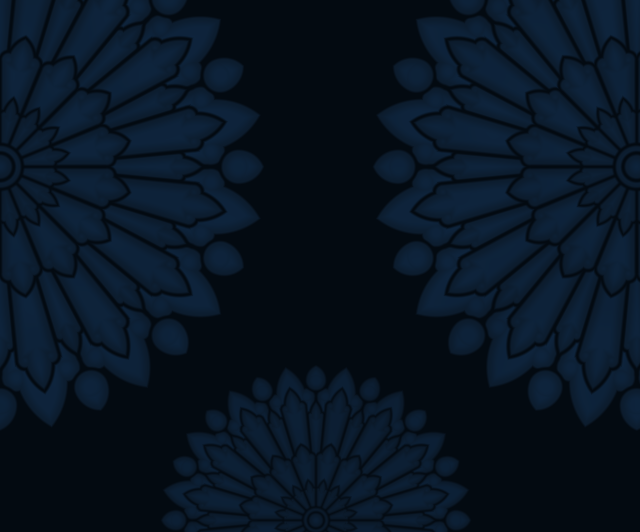
Write a Shadertoy shader that draws this pattern.

```glsl
// Half-drop repeat of dark blue layered flower rosettes in two sizes, softly lit on near-black navy.

const float PI = 3.14159265;
const float PETALS = 16.0;
const float SOFTNESS = 0.003;                // edge blur, in canvas heights
const vec2 PERIOD = vec2(1.197, 1.329);      // repeat size, in canvas heights
const vec3 NIGHT = vec3(0.012, 0.038, 0.066);
const vec3 DEEP_BLUE = vec3(0.046, 0.108, 0.175);
const vec3 PETAL_BLUE = vec3(0.053, 0.136, 0.228);

float hash(vec2 p) {
    return fract(sin(dot(p, vec2(127.1, 311.7))) * 43758.5453);
}

float noise(vec2 p) {
    vec2 i = floor(p);
    vec2 f = fract(p);
    f = f * f * (3.0 - 2.0 * f);
    return mix(mix(hash(i), hash(i + vec2(1, 0)), f.x),
               mix(hash(i + vec2(0, 1)), hash(i + vec2(1, 1)), f.x), f.y);
}

// Centre the nearest repeat on the origin
vec2 tile(vec2 p, vec2 period) {
    return mod(p + 0.5 * period, period) - 0.5 * period;
}

// Fold the circle into one mirrored sector: x runs outward, y is sideways
vec2 foldSector(vec2 p, float turn) {
    float sector = 2.0 * PI / PETALS;
    float angle = mod(atan(p.y, p.x) + (0.5 - turn) * sector, sector) - 0.5 * sector;
    return length(p) * vec2(cos(angle), abs(sin(angle)));
}

// Pointed arch, widest at x = 0 and closing at x = len
float ogive(vec2 p, float len, float halfWidth) {
    float radius = (len * len + halfWidth * halfWidth) / (2.0 * halfWidth);
    return length(p - vec2(0.0, halfWidth - radius)) - radius;
}

// Tapered body, two rounded shoulders and a pointed tip
float petal(vec2 p, float base, float shoulder, float tip, float baseWidth, float width) {
    float along = clamp((p.x - base) / (shoulder - base), 0.0, 1.0);
    float body = max(p.y - mix(baseWidth, width, along), max(p.x - shoulder, base - p.x));
    float lobe = length(p - vec2(shoulder, 0.65 * width)) - 0.35 * width;
    float point = max(ogive(p - vec2(shoulder, 0.0), tip - shoulder, 0.65 * width), base - p.x);
    return min(body, min(lobe, point));
}

// Round base with a pointed tip
float bud(vec2 p, float centre, float tip, float width) {
    vec2 q = p - vec2(centre, 0.0);
    return min(length(q) - width, max(ogive(q, tip - centre, width), -q.x));
}

float cover(float d, float soft) {
    return 1.0 - smoothstep(-soft, soft, d);
}

// Paint a shape with a dark outline and a brighter middle
vec3 paint(vec3 under, float d, float outline, float soft, float tone) {
    vec3 fill = mix(DEEP_BLUE, PETAL_BLUE, smoothstep(0.0, 0.045, -d)) * tone;
    vec3 outlined = mix(under, NIGHT, cover(d - outline, soft));
    return mix(outlined, fill, cover(d, soft));
}

// Rosette of unit radius, painted from the rim to the heart
vec3 rosette(vec3 col, vec2 p, float soft, float tone) {
    vec2 onAxis = foldSector(p, 0.0);
    vec2 between = foldSector(p, 0.5);
    float r = length(p);

    // Rim: broad pointed petals with buds between them
    col = paint(col, petal(between, 0.63, 0.792, 1.0, 0.116, 0.148), 0.012, soft, tone);
    col = paint(col, bud(onAxis, 0.9, 0.994, 0.063), 0.012, soft, tone);

    // Long petals, the narrow ones behind the wide ones
    col = paint(col, petal(onAxis, 0.377, 0.673, 0.758, 0.024, 0.05), 0.013, soft, tone);
    col = paint(col, petal(between, 0.377, 0.736, 0.855, 0.041, 0.0755), 0.013, soft, tone);

    // Two inner rings
    col = paint(col, petal(between, 0.19, 0.402, 0.49, 0.031, 0.0725), 0.012, soft, tone);
    col = paint(col, petal(between, 0.06, 0.195, 0.255, 0.006, 0.033), 0.01, soft, tone);

    // Heart: a band around a disc
    col = paint(col, r - 0.079, 0.012, soft, tone);
    col = paint(col, r - 0.045, 0.014, soft, tone);
    return col;
}

// Place one size of rosette across the whole canvas
vec3 rosetteGrid(vec3 col, vec2 uv, vec2 origin, float radius, float soft, float tone) {
    return rosette(col, tile(uv - origin, PERIOD) / radius, soft / radius, tone);
}

void mainImage(out vec4 fragColor, in vec2 fragCoord) {
    vec2 uv = fragCoord / iResolution.y;
    float soft = max(SOFTNESS, 0.75 / iResolution.y);

    // Faint uneven tone, like dyed cloth
    float tone = 0.96 + 0.08 * noise(uv * 14.0);

    vec3 col = NIGHT;
    col = rosetteGrid(col, uv, vec2(0.0, 0.6865), 0.498, soft, tone);
    col = rosetteGrid(col, uv, vec2(0.594, 0.022), 0.292, soft, 0.9 * tone);
    fragColor = vec4(col, 1.0);
}
```
